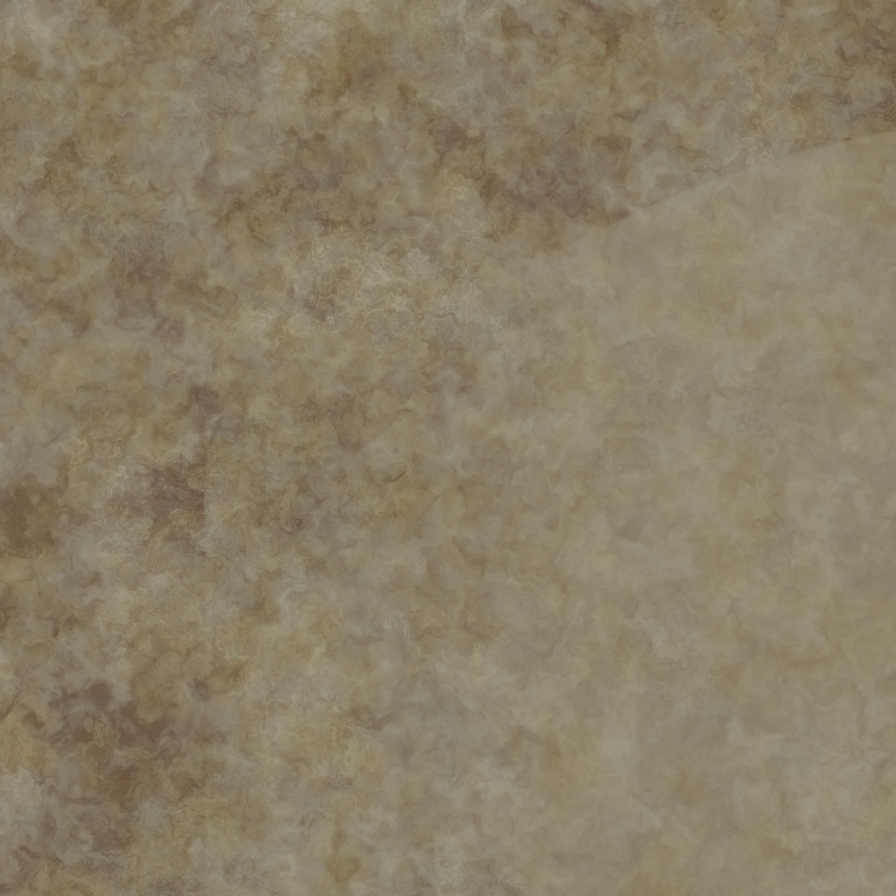
This texture is drawn by a three.js fragment shader. Its source:

```glsl
// Weathered plaster wall: mottled umber and olive washes, pale veins, faint panels and a curved lit area.
#define UMBER vec3(0.455, 0.385, 0.298)
#define OCHRE vec3(0.512, 0.460, 0.362)
#define OLIVE vec3(0.548, 0.510, 0.418)
#define STONE vec3(0.584, 0.553, 0.466)
#define BLOTCH_SCALE 6.0
#define MOTTLE_SCALE 24.0
#define GRAIN_SCALE 62.0
#define VEIN_STRENGTH 0.055
#define CRACK_STRENGTH 0.035
#define STRIP_COUNT 11
#define EDGE_BLUR 0.003

varying vec2 vUv;

float hash(vec2 p) {
  vec3 q = fract(p.xyx * 0.1031);
  q += dot(q, q.yzx + 33.33);
  return fract((q.x + q.y) * q.z);
}

vec2 hash2(vec2 p) {
  return vec2(hash(p), hash(p + 57.3));
}

float valueNoise(vec2 p) {
  vec2 cell = floor(p), f = fract(p);
  f = f * f * (3.0 - 2.0 * f);
  float low = mix(hash(cell), hash(cell + vec2(1.0, 0.0)), f.x);
  float high = mix(hash(cell + vec2(0.0, 1.0)), hash(cell + 1.0), f.x);
  return mix(low, high, f.y);
}

// Layered noise, centred on zero
float layers(vec2 p) {
  float sum = 0.0, weight = 0.5;
  for (int i = 0; i < 4; i++) {
    sum += weight * (valueNoise(p) - 0.5);
    p = mat2(1.6, 1.2, -1.2, 1.6) * p + 11.7;
    weight *= 0.6;
  }
  return sum;
}

// Cellular borders: 1 on the line between two cells, 0 inside them
float cellBorder(vec2 p, float width) {
  vec2 cell = floor(p), f = fract(p);
  float nearest = 8.0, second = 8.0;
  for (int y = -1; y <= 1; y++) {
    for (int x = -1; x <= 1; x++) {
      vec2 offset = vec2(float(x), float(y));
      float d = length(offset + hash2(cell + offset) - f);
      second = min(second, max(nearest, d));
      nearest = min(nearest, d);
    }
  }
  return 1.0 - smoothstep(0.0, width, second - nearest);
}

// Box with separate blur for its sides and its ends
float softBox(vec2 p, vec2 center, vec2 halfSize, vec2 blur) {
  vec2 inside = 1.0 - smoothstep(halfSize - blur, halfSize + blur, abs(p - center));
  return inside.x * inside.y;
}

// Narrow upright stains, denser towards the left
float strips(vec2 p) {
  float sum = 0.0;
  for (int i = 0; i < STRIP_COUNT; i++) {
    vec2 place = hash2(vec2(float(i) * 3.1 + 2.0, 7.0));
    vec2 size = hash2(vec2(float(i) * 5.7 + 1.0, 23.0));
    vec2 center = vec2(0.8 * pow(place.x, 1.4), place.y);
    sum += softBox(p, center, vec2(0.014, 0.04) + size * vec2(0.02, 0.08),
                   vec2(EDGE_BLUR, 0.02)) * (0.4 + 0.6 * size.x);
  }
  return sum;
}

vec3 plasterColor(float tone) {
  vec3 color = mix(UMBER, OCHRE, clamp(tone * 3.0, -0.4, 1.0));
  color = mix(color, OLIVE, clamp(tone * 3.0 - 1.0, 0.0, 1.0));
  return mix(color, STONE, clamp(tone * 3.0 - 2.0, 0.0, 1.5));
}

void main() {
  vec2 p = vUv;
  vec2 warp = vec2(layers(p * 14.0 + 3.0), layers(p * 14.0 + 41.0));
  vec2 curl = vec2(layers(p * 36.0 + 8.0), layers(p * 36.0 + 61.0));

  // Curved lit area on the right, sharp at its top and fading to the left
  float d = 1.0 - p.x;
  float arc = 0.854 - 0.17 * d - 0.5 * d * d;
  float underArc = 1.0 - smoothstep(-EDGE_BLUR, EDGE_BLUR, p.y - arc);
  float lit = underArc * smoothstep(0.38, 0.74, p.x + 0.25 * warp.x);

  // Broad washes: darker lower left and upper right
  float leftPanel = 1.0 - smoothstep(-EDGE_BLUR, EDGE_BLUR, p.x - 0.23);
  leftPanel *= 1.0 - smoothstep(0.3, 0.6, p.y + 0.2 * warp.y);
  float corner = smoothstep(0.5, 0.95, p.x) * (1.0 - underArc);
  float tone = 0.54 + 0.24 * lit - 0.20 * leftPanel - 0.17 * corner;
  tone -= 0.10 * (1.0 - smoothstep(0.0, 0.3, p.x));
  tone -= 0.11 * strips(p) * (1.0 - 0.7 * lit);
  tone -= 0.17 * softBox(p, vec2(0.2, 0.475), vec2(0.03, 0.06), vec2(EDGE_BLUR, 0.012));

  // Blotches, mottling and grain, calmer where lit
  float rough = 1.0 - 0.35 * lit;
  tone += rough * 0.75 * layers(p * BLOTCH_SCALE + warp);
  tone += rough * 1.05 * layers(p * MOTTLE_SCALE + 2.0 * curl);
  tone += rough * 0.90 * layers(p * GRAIN_SCALE + 2.0 * curl + 9.0);
  vec3 color = plasterColor(tone);

  // Drift between warm ochre and cool grey
  float drift = layers(p * 11.0 + 70.0) + layers(p * 40.0 + 20.0);
  color += drift * vec3(-0.02, 0.005, 0.07) * rough;

  // Pale veins along a rising diagonal, with finer curls around them
  vec2 along = mat2(0.75, -0.65, 0.65, 0.75) * p;
  float band = exp(-pow(6.0 * (p.y - 0.62 - 0.9 * (p.x - 0.25)), 2.0));
  float patches = smoothstep(-0.08, 0.16, layers(p * 6.0 + 90.0));
  float veins = cellBorder(along * vec2(9.0, 16.0) + 2.5 * curl + warp, 0.14) * (0.2 + 0.8 * band);
  veins += 0.6 * cellBorder(p * 42.0 + 4.0 * curl, 0.28) * patches;
  color += VEIN_STRENGTH * veins * (1.0 - 0.7 * lit) * (0.3 + 0.7 * patches) * vec3(1.0, 0.95, 0.8);

  // Fine dark cracks
  float cracks = cellBorder(p * 38.0 + 4.0 * curl + 30.0, 0.22);
  cracks *= smoothstep(-0.04, 0.18, layers(p * 8.0 + 15.0));
  color -= CRACK_STRENGTH * cracks * rough;

  gl_FragColor = vec4(color, 1.0);
}
```
